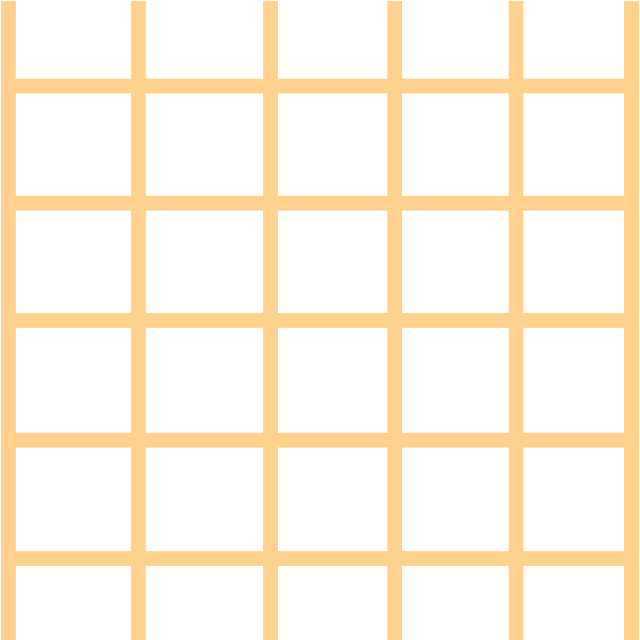
Give the GLSL for this pattern, as a three.js fragment shader.

```glsl
varying vec2 vUv;

#define PAPER vec3(1.0)
#define BAR_COLOR vec3(1.0, 0.82, 0.55)
#define BAR_WIDTH 0.0231
#define COLUMNS 5
#define ROWS 4
#define COLUMN_SPAN vec2(0.0130, 0.9866)
#define ROW_SPAN vec2(0.1273, 0.8656)
#define COLUMN_DRIFT vec4(0.0205, -0.0021, -0.0007, -0.0016)
#define ROW_DRIFT vec4(0.0021, -0.0006, -0.0008, 0.0)
#define TOP_END 0.9985
#define SOFTNESS 0.001
#define PI 3.14159265

// Even spacing across the span, bent by a few harmonics that vanish at its ends
float barCenter(float t, vec2 span, vec4 drift) {
  return mix(span.x, span.y, t) + dot(drift, sin(PI * t * vec4(1.0, 2.0, 3.0, 4.0)));
}

// Coverage from a signed distance, negative inside
float fill(float d) {
  return 1.0 - smoothstep(-SOFTNESS, SOFTNESS, d);
}

float barDistance(float p, float center) {
  return abs(p - center) - 0.5 * BAR_WIDTH;
}

void main() {
  // Upright bars, stopping just short of the top
  float upright = 1.0;
  for (int i = 0; i <= COLUMNS; i++) {
    float center = barCenter(float(i) / float(COLUMNS), COLUMN_SPAN, COLUMN_DRIFT);
    upright = min(upright, barDistance(vUv.x, center));
  }
  upright = max(upright, vUv.y - TOP_END);

  // Level bars, ending at the outermost upright bars
  float level = 1.0;
  for (int i = 0; i <= ROWS; i++) {
    float center = barCenter(float(i) / float(ROWS), ROW_SPAN, ROW_DRIFT);
    level = min(level, barDistance(vUv.y, center));
  }
  float middle = 0.5 * (COLUMN_SPAN.x + COLUMN_SPAN.y);
  float reach = 0.5 * (COLUMN_SPAN.y - COLUMN_SPAN.x + BAR_WIDTH);
  level = max(level, abs(vUv.x - middle) - reach);

  gl_FragColor = vec4(mix(PAPER, BAR_COLOR, fill(min(upright, level))), 1.0);
}
```
